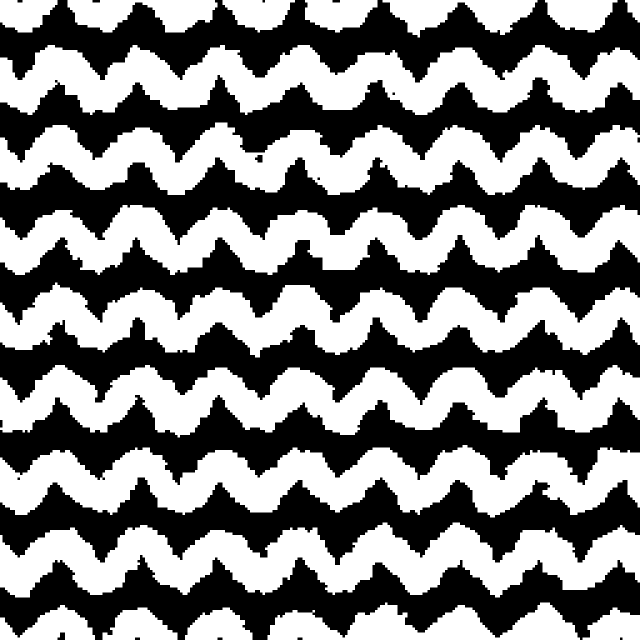
Reproduce this pattern procedurally as a Shadertoy shader.

```glsl
// Rows of white wavy bands with rounded outer bends and ragged edges on black.
// Each band is the distance to a folded cosine arc, warped and roughened by
// value noise, cut hard on a coarse grid and subsampled within each pixel.

const float REPEATS = 8.0;         // bends across and rows down
const float CREST_PHASE = 0.75;    // position of the first crest, in repeats
const float AMPLITUDE = 0.215;     // crest height above the row centre
const float HALF_WIDTH = 0.188;    // half thickness of a band
const float GRID_CELLS = 256.0;    // coarse cells across the canvas
const float WARP_SCALE = 5.0;      // bumps that bend the whole edge
const float WARP_AMOUNT = 0.045;
const float COARSE_SCALE = 6.5;    // swelling and thinning of a band
const float COARSE_AMOUNT = 0.03;
const float FINE_SCALE = 13.0;     // small nicks along the edge
const float FINE_AMOUNT = 0.042;
const int ARC_SEGMENTS = 8;        // pieces from crest to trough
const int SUBSAMPLES = 2;          // per pixel and axis
const float TAU = 6.28319;
const vec3 GROUND = vec3(0.0);
const vec3 BAND = vec3(1.0);

float hash(vec2 p) {
    vec3 q = fract(vec3(p.xyx) * 0.1031);
    q += dot(q, q.yzx + 33.33);
    return fract((q.x + q.y) * q.z);
}

// Smooth value noise in -1..1
float noise(vec2 p) {
    vec2 cell = floor(p);
    vec2 f = fract(p);
    f = f * f * (3.0 - 2.0 * f);
    float low = mix(hash(cell), hash(cell + vec2(1.0, 0.0)), f.x);
    float high = mix(hash(cell + vec2(0.0, 1.0)), hash(cell + vec2(1.0)), f.x);
    return 2.0 * mix(low, high, f.y) - 1.0;
}

float segmentDistance(vec2 p, vec2 a, vec2 b) {
    vec2 pa = p - a;
    vec2 ba = b - a;
    return length(pa - ba * clamp(dot(pa, ba) / dot(ba, ba), 0.0, 1.0));
}

// Distance to the nearest wave, with one repeat as the unit
float waveDistance(vec2 p) {
    vec2 folded = vec2(abs(fract(p.x - CREST_PHASE + 0.5) - 0.5),
                       fract(p.y + 0.5) - 0.5);
    float nearest = 1.0;
    vec2 start = vec2(0.0, AMPLITUDE);
    for (int i = 1; i <= ARC_SEGMENTS; i++) {
        float x = 0.5 * float(i) / float(ARC_SEGMENTS);
        vec2 end = vec2(x, AMPLITUDE * cos(TAU * x));
        nearest = min(nearest, segmentDistance(folded, start, end));
        start = end;
    }
    return nearest;
}

// 1 inside a ragged band, 0 outside
float bandMask(vec2 uv) {
    vec2 p = (floor(uv * GRID_CELLS) + 0.5) / GRID_CELLS * REPEATS;
    vec2 warp = vec2(noise(p * WARP_SCALE + 19.0), noise(p * WARP_SCALE + 147.0));
    float wear = COARSE_AMOUNT * noise(p * COARSE_SCALE + 301.0)
               + FINE_AMOUNT * noise(p * FINE_SCALE + 433.0);
    return step(waveDistance(p + WARP_AMOUNT * warp) + wear, HALF_WIDTH);
}

void mainImage(out vec4 fragColor, in vec2 fragCoord) {
    float coverage = 0.0;
    for (int j = 0; j < SUBSAMPLES; j++) {
        for (int i = 0; i < SUBSAMPLES; i++) {
            vec2 offset = (vec2(i, j) + 0.5) / float(SUBSAMPLES) - 0.5;
            coverage += bandMask((fragCoord + offset) / iResolution.xy);
        }
    }
    coverage /= float(SUBSAMPLES * SUBSAMPLES);
    fragColor = vec4(mix(GROUND, BAND, coverage), 1.0);
}
```
